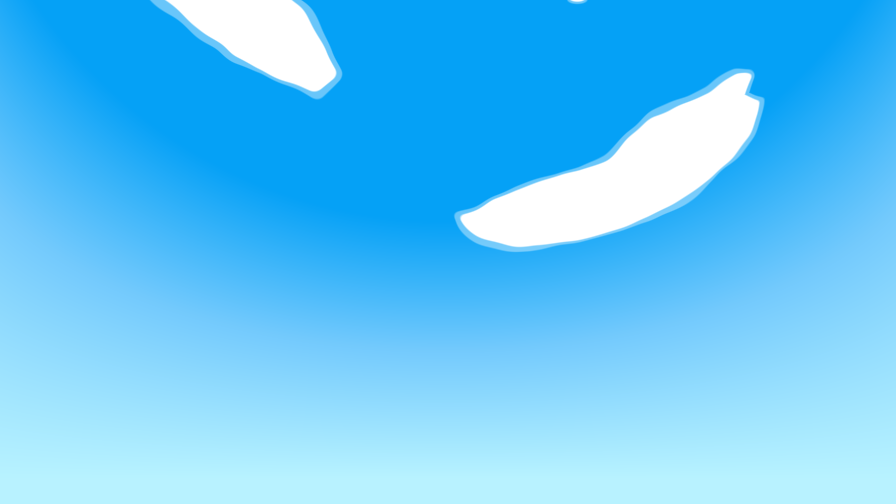
A Shadertoy shader for this texture:

```glsl
// A bright sky: a deep blue dome that fades to pale cyan below a circular arc,
// with white brushed clouds. Each cloud is a signed distance with a wobbling
// edge and a translucent rim. The canvas is 16 by 9 units, origin lower left.

const vec3 DEEP_BLUE = vec3(0.02, 0.63, 0.965);
const vec3 MID_BLUE  = vec3(0.45, 0.79, 0.99);
const vec3 PALE_CYAN = vec3(0.72, 0.95, 1.0);

float hash(vec2 cell) {
    vec3 q = fract(vec3(cell.xyx) * 0.1031);
    q += dot(q, q.yzx + 33.33);
    return fract((q.x + q.y) * q.z);
}

float valueNoise(vec2 p) {
    vec2 i = floor(p), f = fract(p);
    f = f * f * (3.0 - 2.0 * f);
    float low  = mix(hash(i), hash(i + vec2(1, 0)), f.x);
    float high = mix(hash(i + vec2(0, 1)), hash(i + vec2(1, 1)), f.x);
    return mix(low, high, f.y);
}

float smoothMax(float a, float b, float k) {
    float h = max(k - abs(a - b), 0.0) / k;
    return max(a, b) + 0.25 * k * h * h;
}

// Positive on the right of the line from a to b
float edgeLine(vec2 p, vec2 a, vec2 b) {
    vec2 dir = normalize(b - a);
    return dot(p - a, vec2(dir.y, -dir.x));
}

// Approximate distance to an axis-aligned ellipse
float ellipse(vec2 p, vec2 radius) {
    float k = length(p / radius);
    return k * (k - 1.0) / max(length(p / (radius * radius)), 0.001);
}

// Long sweeping cloud: half ellipse below, stepped crest above, notched end
float sweepCloud(vec2 p, vec2 tip, vec2 axis) {
    vec2 d = p - tip;
    vec2 q = vec2(dot(d, axis), dot(d, vec2(-axis.y, axis.x)));
    float crest = 0.05 - 0.13 * smoothstep(0.8, 2.8, q.x)
                + 0.35 * smoothstep(2.75, 3.9, q.x)
                + 0.13 * smoothstep(4.9, 5.5, q.x)
                - 0.12 * smoothstep(5.5, 5.85, q.x);
    float belly = ellipse(vec2(q.x - 2.88, min(q.y, 0.0)), vec2(2.9, 1.31));
    float body = smoothMax(q.y - crest, belly, 0.1);
    float notch = (q.x - 5.55 - 0.9 * abs(q.y + 0.03)) * 0.74;
    return smoothMax(body, notch, 0.04);
}

// Wedge cloud hanging from the top, bounded by softened lines
float wedgeCloud(vec2 p) {
    float d = edgeLine(p, vec2(2.92, 9.0), vec2(4.42, 7.85));
    d = smoothMax(d, edgeLine(p, vec2(4.42, 7.85), vec2(5.46, 7.42)), 0.15);
    d = smoothMax(d, edgeLine(p, vec2(5.73, 7.42), vec2(6.0, 7.67)), 0.12);
    d = smoothMax(d, edgeLine(p, vec2(6.0, 7.67), vec2(5.63, 8.54)), 0.12);
    return smoothMax(d, edgeLine(p, vec2(5.63, 8.54), vec2(5.21, 9.0)), 0.12);
}

// Sky falling from the arc of the dome to the pale horizon
vec3 skyColor(vec2 p, vec2 center, float radius, float horizon) {
    float dx = p.x - center.x;
    float arc = center.y - sqrt(max(radius * radius - dx * dx, 0.0));
    float t = clamp((arc - p.y) / (arc - horizon), 0.0, 1.0);
    vec3 upper = mix(DEEP_BLUE, MID_BLUE, min(t * 2.0, 1.0));
    return mix(upper, PALE_CYAN, max(t * 2.0 - 1.0, 0.0));
}

// Opaque white body over a see-through rim of the given width
vec3 paintCloud(vec3 base, float d, float rim, float pixel) {
    float halo = 1.0 - smoothstep(-pixel, pixel, d - rim);
    float body = 1.0 - smoothstep(-pixel, pixel, d);
    return mix(mix(base, vec3(1.0), 0.4 * halo), vec3(1.0), body);
}

void mainImage(out vec4 fragColor, in vec2 fragCoord) {
    float pixel = 9.0 / iResolution.y;
    vec2 p = fragCoord * pixel;
    vec3 color = skyColor(p, vec2(8.0, 13.92), 8.875, 0.46);

    // Brush variation of the outlines and rims
    float wobble = 0.07 * (valueNoise(p * 2.6) - 0.5);
    float rough = valueNoise(p * 1.7 + 7.0);

    float sweep = sweepCloud(p, vec2(8.25, 5.1), vec2(0.914, 0.406));
    color = paintCloud(color, sweep + wobble, 0.03 + 0.1 * rough, pixel);
    color = paintCloud(color, wedgeCloud(p) + wobble, 0.05 + 0.12 * rough, pixel);

    // Wisp cut off by the top edge
    float wisp = ellipse(p - vec2(10.31, 9.03), vec2(0.14, 0.06));
    color = paintCloud(color, wisp, 0.04, pixel);

    fragColor = vec4(color, 1.0);
}
```
